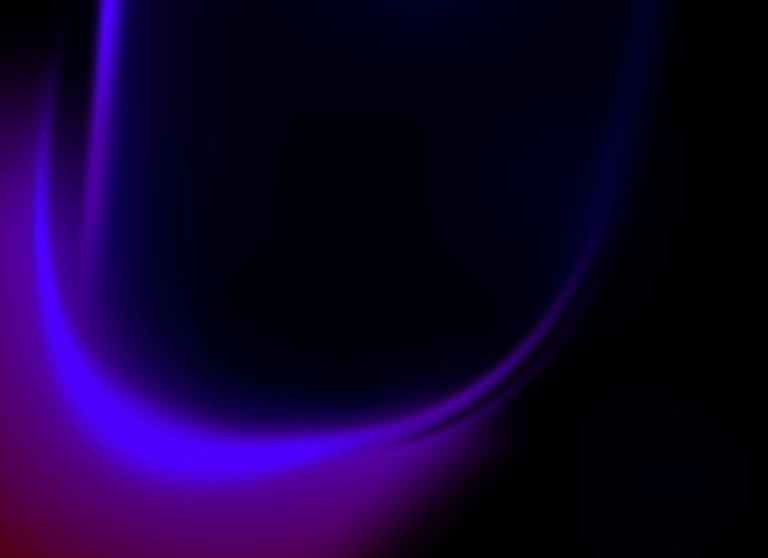
Write a Shadertoy shader that draws this background.

```glsl
// Draws a violet and electric-blue ribbon of light sweeping in a U over near-black navy.

const vec3 ELECTRIC = vec3(0.31, 0.0, 1.0);
const vec3 VIOLET   = vec3(0.30, 0.0, 0.64);
const vec3 BLUE     = vec3(0.0, 0.0, 1.0);
const float ASPECT  = 1.3714;
const int SEGMENTS  = 36;

float bell(float x, float width) {
    x /= width;
    return exp(-x * x);
}

// Falls from 1 to 0 between the two edges.
float fadeOut(float from, float to, float x) {
    return 1.0 - smoothstep(from, to, x);
}

vec2 cubic(vec2 a, vec2 b, vec2 c, vec2 d, float t) {
    float u = 1.0 - t;
    return u * u * u * a + 3.0 * u * t * (u * b + t * c) + t * t * t * d;
}

// Signed distance to a cubic (positive on its left) and the nearest parameter.
vec2 curveDistance(vec2 p, vec2 a, vec2 b, vec2 c, vec2 d) {
    vec2 nearest = vec2(10.0, 0.0);
    vec2 start = a;
    for (int i = 0; i < SEGMENTS; i++) {
        vec2 end = cubic(a, b, c, d, float(i + 1) / float(SEGMENTS));
        vec2 along = end - start;
        vec2 offset = p - start;
        float h = clamp(dot(offset, along) / dot(along, along), 0.0, 1.0);
        float dist = length(offset - h * along);
        if (dist < abs(nearest.x)) {
            float side = along.x * offset.y - along.y * offset.x;
            nearest = vec2(side < 0.0 ? -dist : dist, (float(i) + h) / float(SEGMENTS));
        }
        start = end;
    }
    return nearest;
}

// Whole ribbon: x is signed distance (inside positive), y runs 0 to 2 along it.
vec2 ribbonDistance(vec2 p) {
    vec2 joint = vec2(0.536, 0.191);
    vec2 left = curveDistance(p, vec2(0.125, 1.0), vec2(0.0, 0.5), vec2(0.08, 0.10), joint);
    vec2 right = curveDistance(p, joint, vec2(0.86, 0.245), vec2(1.08, 0.37), vec2(1.17, 1.0));
    right.y += 1.0;
    return abs(left.x) < abs(right.x) ? left : right;
}

// Navy backdrop with faint blue clouds.
vec3 backdrop(vec2 p, float d) {
    float level = mix(0.012, 0.048, smoothstep(-0.05, 0.05, d)) * fadeOut(1.1, 1.36, p.x);
    level += 0.085 * bell(length((p - vec2(0.75, 1.03)) * vec2(0.7, 1.2)), 0.16);
    level += 0.06 * bell(length(p - vec2(1.0, 0.68)), 0.15);
    level += 0.025 * bell(length(p - vec2(1.23, 0.14)), 0.13);
    return BLUE * level;
}

// Soft light spilling inward from the ribbon.
vec3 innerGlow(float d, float s, float y) {
    float inside = max(d, 0.0);
    float width = mix(0.135, 0.05, smoothstep(0.65, 1.15, s));
    float strength = fadeOut(1.0, 1.5, s) * fadeOut(0.5, 0.92, y);
    float red = 0.29 * bell(inside, width * 0.8);
    float blue = 0.62 * exp(-pow(inside / width, 1.5));
    return vec3(red, 0.0, blue) * strength * smoothstep(-0.04, 0.0, d);
}

// Magenta haze below and left of the ribbon, turning maroon with distance.
vec4 outerWash(vec2 p, float d, float s) {
    float reach = p.x + 0.9 * max(0.2 - p.y, 0.0);
    float mask = fadeOut(0.70, 0.96, reach) * fadeOut(0.55, 0.98, p.y);
    mask *= fadeOut(-0.025, 0.01, d);
    mask *= 1.0 - 0.65 * bell(d + 0.024, 0.012) * smoothstep(1.1, 1.3, s);
    float blue = clamp(0.70 + 2.0 * d, 0.10, 0.70);
    return vec4(0.32, 0.0, blue, mask);
}

// Near-vertical beam at the upper left: hard left edge, soft right edge.
vec3 addBeam(vec3 color, vec2 p) {
    float drop = 1.0 - p.y;
    float e = p.x - (0.193 - 0.075 * drop - 0.03 * drop * drop);
    float core = bell(e, e < 0.0 ? 0.016 : 0.024) * smoothstep(0.38, 0.68, p.y);
    float halo = smoothstep(-0.01, 0.02, e) * exp(-max(e, 0.0) / 0.075);
    color += vec3(0.05, 0.0, 0.36) * halo * smoothstep(0.4, 0.85, p.y);
    return mix(color, mix(VIOLET, ELECTRIC, smoothstep(0.72, 1.0, p.y)), core);
}

// Bright ribbon: thick blue belly, thin violet tail, dim blue tip.
vec3 addRibbon(vec3 color, float d, float s) {
    color += BLUE * 0.10 * bell(d - 0.01, 0.04) * smoothstep(1.4, 1.75, s);
    color += VIOLET * 0.20 * bell(d + 0.038, 0.013) * bell(s - 1.42, 0.22);
    float tail = bell(d, 0.014) * smoothstep(0.9, 1.1, s) * fadeOut(1.25, 1.85, s);
    color = mix(color, VIOLET, 0.9 * tail);
    float strand = bell(d, 0.014) * fadeOut(0.15, 0.4, s) * smoothstep(0.0, 0.2, s);
    color = mix(color, VIOLET, 0.5 * strand);
    float width = 0.013 + 0.045 * bell(s - 0.74, 0.25);
    float belly = exp(-pow(abs(d) / width, 2.6));
    belly *= smoothstep(0.12, 0.32, s) * fadeOut(0.98, 1.25, s);
    return mix(color, ELECTRIC, belly);
}

void mainImage(out vec4 fragColor, in vec2 fragCoord) {
    vec2 p = fragCoord / iResolution.xy * vec2(ASPECT, 1.0);
    vec2 ribbon = ribbonDistance(p);
    float d = ribbon.x;
    float s = ribbon.y;

    vec3 color = backdrop(p, d) + innerGlow(d, s, p.y);
    vec4 wash = outerWash(p, d, s);
    color = mix(color, wash.rgb, wash.a);
    color = addBeam(color, p);
    color = addRibbon(color, d, s);
    fragColor = vec4(clamp(color, 0.0, 1.0), 1.0);
}
```
